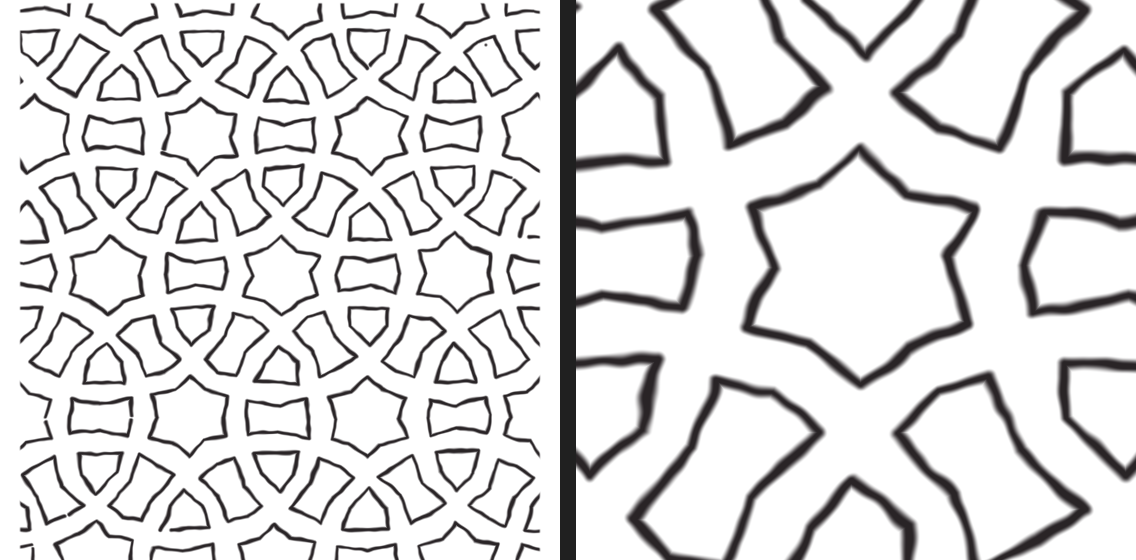
Left, the full canvas; right, a detail of the centre.
Write a Shadertoy shader that draws this pattern.

```glsl
const float PI = 3.14159265;
const float ROOT3 = 1.7320508;

const vec3 PAPER = vec3(1.0);
const vec3 INK = vec3(0.16, 0.14, 0.15);

// Layout, as fractions of the canvas
const float ROWS = 3.96;              // star rows from top to bottom
const float GROWTH = 0.11;            // enlargement toward the bottom
const float SPACING = 0.293;          // star spacing at the top
const vec2 AXIS = vec2(0.514, 0.492); // middle star column at top, bottom
const vec2 SIDES = vec2(0.036, 0.964);
const float TOP = 0.994;
const float PEN = 0.0032;             // half of the line width
const float SOFTNESS = 0.0023;

// Shapes, in units of the star spacing
const float STAR_TIP = 0.243;
const float STAR_NOTCH = 0.180;
const vec2 BAR_CORNER = vec2(0.160, 0.106);
const vec2 BAR_MIDDLE = vec2(0.176, 0.074); // end bulge, waist
const vec2 ARCH[3] = vec2[3](vec2(0.0, 0.148), vec2(0.098, 0.045), vec2(0.122, -0.080));

// Hand-drawn irregularity
const float CORNER_JITTER = 0.026;
const float CENTRE_JITTER = 0.016;
const float TREMOR = 0.018;
const float GAP_CHANCE = 0.025;
const float SPECK_CHANCE = 0.07;

float hash(vec2 p) {
    vec3 q = fract(p.xyx * vec3(0.1031, 0.1030, 0.0973));
    q += dot(q, q.yzx + 33.33);
    return fract((q.x + q.y) * q.z);
}

vec2 hash2(vec2 p) {
    return vec2(hash(p), hash(p + 41.7));
}

float noise(vec2 p) {
    vec2 i = floor(p), f = fract(p);
    f = f * f * (3.0 - 2.0 * f);
    return mix(mix(hash(i), hash(i + vec2(1, 0)), f.x),
               mix(hash(i + vec2(0, 1)), hash(i + vec2(1, 1)), f.x), f.y);
}

vec2 noise2(vec2 p) {
    return vec2(noise(p), noise(p + 57.3)) - 0.5;
}

vec2 polar(float angle) {
    return vec2(cos(angle), sin(angle));
}

vec2 rotate(vec2 p, float angle) {
    vec2 d = polar(angle);
    return vec2(d.x * p.x - d.y * p.y, d.y * p.x + d.x * p.y);
}

float segmentDistance(vec2 p, vec2 a, vec2 b) {
    vec2 pa = p - a, ba = b - a;
    return length(pa - ba * clamp(dot(pa, ba) / dot(ba, ba), 0.0, 1.0));
}

// Closest point of the triangular lattice
vec2 nearestSite(vec2 p) {
    vec2 grid = vec2(1.0, ROOT3);
    vec2 a = floor(p / grid + 0.5) * grid;
    vec2 b = (floor(p / grid) + 0.5) * grid;
    return distance(p, a) < distance(p, b) ? a : b;
}

// Kinds: 0 star, 1 to 3 bars along the lattice axes, 4 and 5 arches
vec2 corner(int kind, int i, vec2 seed) {
    vec2 v;
    if (kind == 0) {
        v = polar(float(i) * PI / 6.0) * (i % 2 == 1 ? STAR_TIP : STAR_NOTCH);
    } else if (kind < 4) {
        vec2 side = floor(polar(float(i) * PI / 4.0) + 0.5);
        v = rotate(side * (i % 2 == 1 ? BAR_CORNER : BAR_MIDDLE), float(kind - 1) * PI / 3.0);
    } else {
        v = ARCH[min(i, 5 - i)] * vec2(i < 3 ? 1.0 : -1.0, 1.0);
        v *= kind == 4 ? 1.0 : -1.0;
    }
    return v + CORNER_JITTER * (hash2(seed + float(i) * 3.17) - 0.5);
}

float outlineDistance(vec2 p, int kind) {
    vec2 offset = kind == 0 ? vec2(0.0)
                : kind < 4 ? 0.5 * polar(float(kind - 1) * PI / 3.0)
                : vec2(0.0, (kind == 4 ? -1.0 : 1.0) / ROOT3);
    vec2 site = nearestSite(p - offset);
    vec2 seed = floor(site * vec2(2.0, 2.0 / ROOT3) + 0.5) * 7.0 + float(kind) * 19.3 + 200.0;
    p -= site + offset + CENTRE_JITTER * (hash2(seed + 5.9) - 0.5);

    int count = kind == 0 ? 12 : kind < 4 ? 8 : 5;
    float d = 1.0;
    vec2 a = corner(kind, count - 1, seed);
    for (int i = 0; i < count; i++) {
        vec2 b = corner(kind, i, seed);
        float gap = 0.22 * step(hash(seed + float(i) * 5.31 + 0.7), GAP_CHANCE);
        d = min(d, segmentDistance(p, a, mix(b, a, gap)));
        a = b;
    }
    return d;
}

float speckDistance(vec2 uv) {
    vec2 cell = floor(uv * 6.0);
    vec2 centre = (cell + 0.2 + 0.6 * hash2(cell + 3.0)) / 6.0;
    return hash(cell + 11.0) < SPECK_CHANCE ? distance(uv, centre) + 0.001 : 1.0;
}

void mainImage(out vec4 fragColor, in vec2 fragCoord) {
    vec2 uv = fragCoord / iResolution.xy;

    // Lattice coordinates, slightly larger toward the bottom
    float down = 1.0 - uv.y;
    float zoom = 1.0 + GROWTH * down;
    float spacing = SPACING * zoom;
    vec2 p = vec2((uv.x - mix(AXIS.x, AXIS.y, down)) / spacing,
                  -0.5 * ROOT3 * (ROWS * log(zoom) / log(1.0 + GROWTH) + 0.01));
    p += TREMOR * noise2(p * 11.0 + 90.0) + 0.4 * TREMOR * noise2(p * 27.0 + 150.0);

    // Pen outlines and stray specks
    float d = 1.0;
    for (int kind = 0; kind < 6; kind++) d = min(d, outlineDistance(p, kind));
    d = min(d * spacing, speckDistance(uv));

    float pen = PEN * mix(0.78, 1.22, noise(p * 14.0 + 70.0));
    float soft = max(SOFTNESS, 0.75 / iResolution.y);
    float ink = 1.0 - smoothstep(pen - soft, pen + soft, d);

    // Blank margins
    vec3 inside = vec3(uv.x - SIDES.x, SIDES.y - uv.x, TOP - uv.y);
    ink *= smoothstep(-soft, soft, min(inside.x, min(inside.y, inside.z)));

    fragColor = vec4(mix(PAPER, INK, ink), 1.0);
}
```
